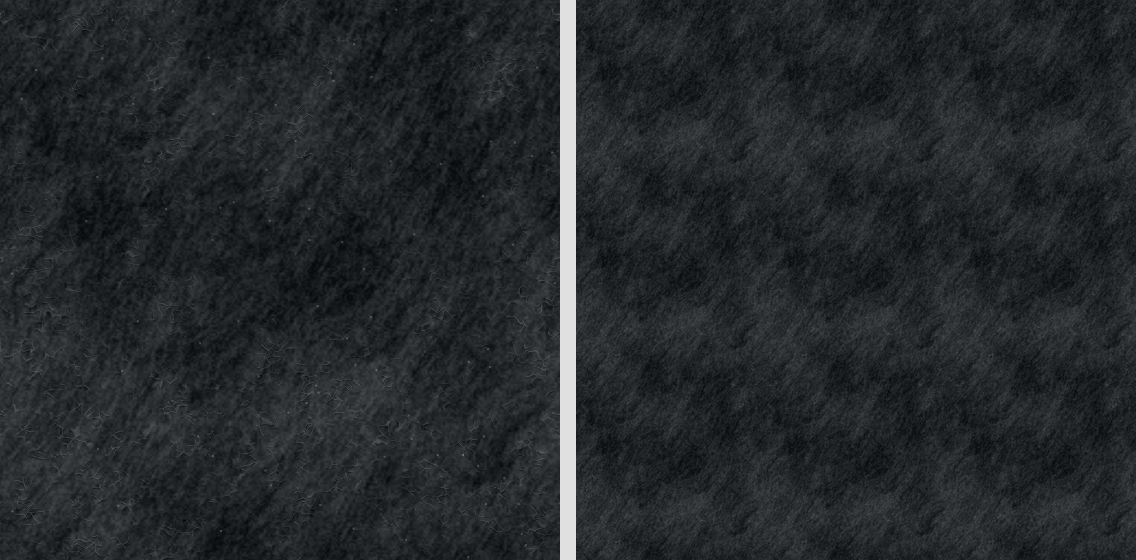
Left, the tile; right, the same tile 3 across and 3 down.
Write a three.js fragment shader that draws this texture.

```glsl
varying vec2 vUv;

#define BASE_TONE 0.153
#define SLATE_TINT vec3(-0.012, 0.002, 0.011)
#define MOTTLE 0.19
#define STREAK 0.07
#define FIBRE 0.085
#define GRAIN 0.115
#define WRINKLE 0.095
#define SHADOW 0.045
#define SPECK 0.17

// Wraps integer cells so that every layer tiles
vec2 wrapCell(vec2 cell, vec2 period) {
  return cell - period * floor((cell + 0.5) / period);
}

float hash(vec2 p) {
  vec3 q = fract(p.xyx * 0.1031);
  q += dot(q, q.yzx + 33.33);
  return fract((q.x + q.y) * q.z);
}

// Value noise, periodic over the unit square
float noise(vec2 uv, vec2 period, float seed) {
  vec2 p = uv * period;
  vec2 cell = floor(p);
  vec2 f = p - cell;
  f = f * f * (3.0 - 2.0 * f);
  vec2 lo = wrapCell(cell, period) + seed;
  vec2 hi = wrapCell(cell + 1.0, period) + seed;
  return mix(mix(hash(lo), hash(vec2(hi.x, lo.y)), f.x),
             mix(hash(vec2(lo.x, hi.y)), hash(hi), f.x), f.y);
}

float fbm(vec2 uv, vec2 period, float seed) {
  float sum = 0.0;
  float weight = 0.5;
  for (int i = 0; i < 4; i++) {
    sum += weight * (noise(uv, period, seed) - 0.5);
    period *= 2.0;
    seed += 19.0;
    weight *= 0.55;
  }
  return sum;
}

// Cellular noise: nearest distance, second distance, id of the nearest cell
vec3 cellular(vec2 uv, vec2 period, float seed) {
  vec2 p = uv * period;
  vec2 cell = floor(p);
  vec3 best = vec3(8.0, 8.0, 0.0);
  for (int y = -1; y <= 1; y++) {
    for (int x = -1; x <= 1; x++) {
      vec2 c = cell + vec2(x, y);
      vec2 id = wrapCell(c, period) + seed;
      float d = length(c + vec2(hash(id), hash(id + 57.0)) - p);
      if (d < best.x) best = vec3(d, best.x, hash(id + 113.0));
      else best.y = min(best.y, d);
    }
  }
  return best;
}

// Thin curled ridges along the cell borders
float ridge(vec2 uv) {
  vec3 c = cellular(uv, vec2(50.0, 66.0), 7.0);
  return 1.0 - smoothstep(0.02, 0.17, c.y - c.x);
}

void main() {
  // Bent coordinates; the integer shear keeps diagonal layers periodic
  vec2 bend = vec2(noise(vUv, vec2(6.0), 3.0), noise(vUv, vec2(6.0), 41.0)) - 0.5;
  vec2 bent = vUv + 0.04 * bend;
  vec2 slant = vec2(3.0 * bent.x - 2.0 * bent.y, bent.x + bent.y);

  // Cloudy mottling and diagonal gashes
  float mottle = fbm(bent, vec2(5.0, 4.0), 11.0);
  float streak = fbm(slant, vec2(8.0, 5.0), 23.0);
  float gash = smoothstep(0.62, 0.9, noise(slant, vec2(17.0, 12.0), 31.0));
  float tone = BASE_TONE + MOTTLE * mottle + STREAK * streak - 0.03 * gash;

  // Slanted fibres and fine grain
  float fibre = noise(slant, vec2(40.0, 46.0), 61.0) - 0.5;
  float grain = 0.65 * (noise(vUv, vec2(256.0), 5.0) - 0.5)
              + 0.35 * (noise(vUv, vec2(131.0), 83.0) - 0.5);
  tone += FIBRE * fibre + GRAIN * grain;

  // Broken wrinkles, lit from above, denser on the pale patches
  vec2 curl = vec2(noise(vUv, vec2(72.0), 13.0), noise(vUv, vec2(72.0), 29.0)) - 0.5;
  vec2 curled = bent + 0.014 * curl;
  float rough = smoothstep(-0.2, 0.15, mottle + 0.5 * streak);
  float broken = smoothstep(0.42, 0.75, noise(vUv, vec2(58.0), 47.0));
  float lit = ridge(curled);
  float shade = ridge(curled + vec2(0.0, 0.0025));
  tone += broken * (0.3 + 0.7 * rough) * (WRINKLE * lit - SHADOW * shade);

  // Sparse mineral specks
  vec3 dots = cellular(vUv, vec2(30.0), 71.0);
  float speck = (1.0 - smoothstep(0.03, 0.09, dots.x)) * step(0.93, dots.z);
  tone += SPECK * speck;

  gl_FragColor = vec4(max(vec3(tone), 0.045) + SLATE_TINT, 1.0);
}
```
